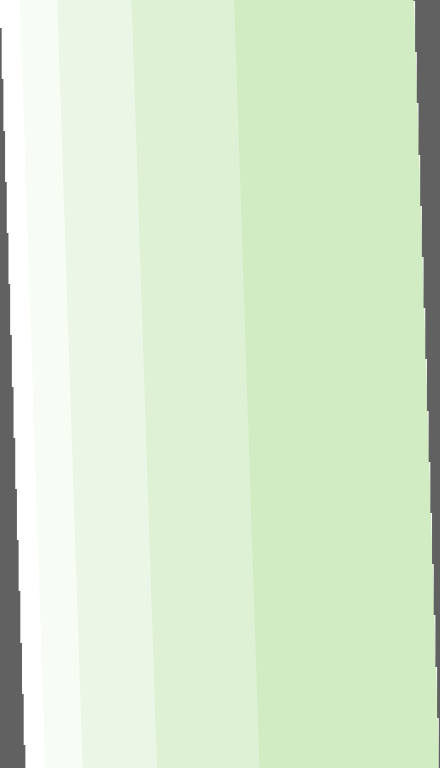
Reproduce this background procedurally as a Shadertoy shader.

```glsl
// Slanted pale green bands, from white at the left to soft green at the right,
// on a dark grey ground. Straight leaning edges divide the bands; the outer
// sides of the sheet descend in fifteen small stairs.

const float LEAN = 0.0577;   // sideways shift from top to bottom, in widths
const float STAIRS = 15.0;

// Smooth 0-to-1 step across one pixel, with x in canvas widths
float edge(float at, float x) {
    return clamp((x - at) * iResolution.x + 0.5, 0.0, 1.0);
}

// Lean at a given depth, rounded down to whole stairs
float stairLean(float depth, float offset) {
    return LEAN / STAIRS * floor(depth * STAIRS + offset);
}

void mainImage(out vec4 fragColor, in vec2 fragCoord) {
    vec2 uv = fragCoord / iResolution.xy;
    float depth = 1.0 - uv.y;
    float x = uv.x - LEAN * depth;

    // Bands from left to right
    vec3 color = vec3(1.0);
    color = mix(color, vec3(0.970, 0.992, 0.960), edge(0.045, x));
    color = mix(color, vec3(0.922, 0.966, 0.904), edge(0.130, x));
    color = mix(color, vec3(0.869, 0.945, 0.830), edge(0.299, x));
    color = mix(color, vec3(0.820, 0.927, 0.763), edge(0.532, x));

    // Thin white rim between the straight green side and the stairs
    color = mix(color, vec3(1.0), edge(0.941, x));

    // Dark ground outside the stepped sides
    float left = stairLean(depth, 0.45);
    float right = 0.9434 + stairLean(depth, -0.02);
    float sheet = edge(left, uv.x) * (1.0 - edge(right, uv.x));
    color = mix(vec3(0.38), color, sheet);

    fragColor = vec4(color, 1.0);
}
```
